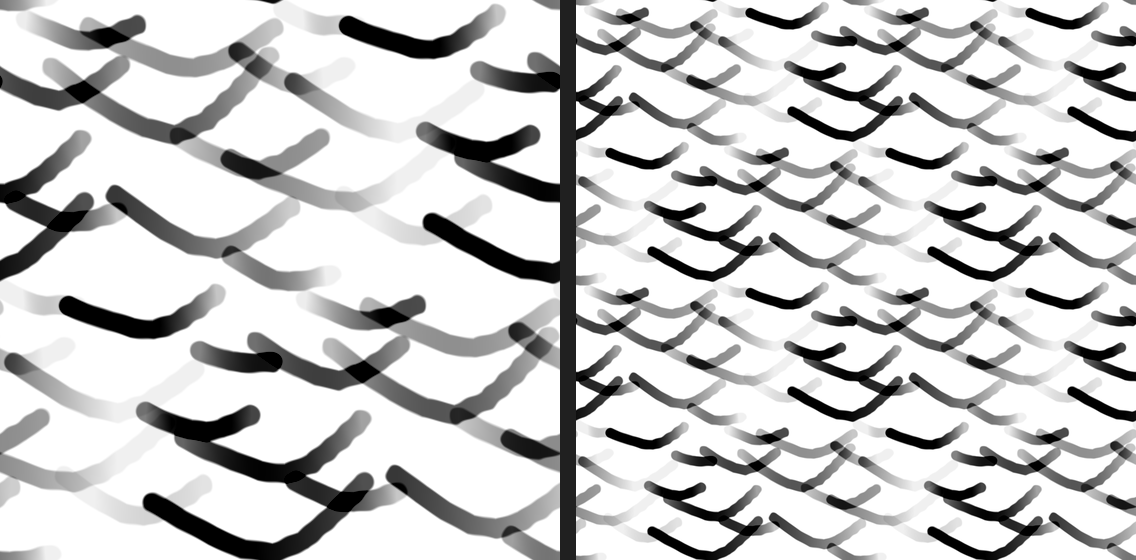
Left: one tile. Right: repeated 2 by 2.
This pattern is drawn by a three.js fragment shader. Its source:

```glsl
// Scattered sagging brush strokes with round ends and fading ink on white.
// Each stroke is a short chain of capsules; a half-drop lattice wraps them so
// the tile is seamless, and overlapping inks add up towards black.

#define STROKES 18          // strokes per half tile
#define SEGMENTS 7          // straight pieces per stroke
#define RADIUS 0.0172       // half thickness of the brush
#define SOFTNESS 0.0026     // half width of the edge blend
#define HALF_WIDTH vec2(0.062, 0.195)
#define JITTER vec2(0.10, 0.036)
#define LATTICE_STEP 0.4166667 // 7.5 / 18, fits the half drop
#define TILT 0.95           // ink change from end to end
#define ARCH 0.55           // extra ink in the middle
#define WOBBLE 0.0011
#define TAU 6.2831853

varying vec2 vUv;

float hash(float n) {
  return fract(sin(n * 12.9898 + 4.137) * 43758.547);
}

// Offset folded into the half-drop cell: half a tile up is half a tile across.
vec2 wrapHalfDrop(vec2 d) {
  d -= 0.5 * floor(d.y * 2.0 + 0.5);
  d.x -= floor(d.x + 0.5);
  return d;
}

float segmentDistance(vec2 p, vec2 a, vec2 b) {
  vec2 ab = b - a;
  float h = clamp(dot(p - a, ab) / dot(ab, ab), 0.0, 1.0);
  return length(p - a - ab * h);
}

// Point of a sagging curve, t from -1 to 1, with separate end heights.
vec2 sagPoint(float t, float halfWidth, vec2 rise) {
  float u = t - 0.12;
  float left = pow(max(-u - 0.08, 0.0) / 1.04, 1.35);
  float right = pow(max(u - 0.08, 0.0) / 0.80, 1.35);
  return vec2(halfWidth * t, rise.x * left + rise.y * right);
}

float sagDistance(vec2 p, float halfWidth, vec2 rise) {
  float dist = 1.0;
  vec2 a = sagPoint(-1.0, halfWidth, rise);
  for (int k = 1; k <= SEGMENTS; k++) {
    float t = 2.0 * float(k) / float(SEGMENTS) - 1.0;
    vec2 b = sagPoint(t, halfWidth, rise);
    dist = min(dist, segmentDistance(p, a, b));
    a = b;
  }
  return dist;
}

void main() {
  // Slight hand-drawn unevenness from wrapping sines.
  vec2 p = vUv + WOBBLE * sin(TAU * (vUv.yx * 17.0 + vUv * 23.0));

  float ink = 0.0;
  for (int i = 0; i < STROKES; i++) {
    float id = float(i);

    // Placement
    vec2 centre = vec2(id * LATTICE_STEP, 0.5 * id / float(STROKES));
    centre += JITTER * (vec2(hash(id), hash(id + 31.0)) - 0.5);
    vec2 d = wrapHalfDrop(p - centre);

    // Shape: short strokes lose their right-hand rise
    float halfWidth = mix(HALF_WIDTH.x, HALF_WIDTH.y, fract(id * 0.7549 + 0.2));
    vec2 rise = halfWidth * vec2(mix(0.25, 0.65, hash(id + 57.0)),
                                 mix(0.35, 0.75, hash(id + 83.0)));
    rise.y *= smoothstep(0.075, 0.11, halfWidth);
    float dist = sagDistance(d, halfWidth, rise);
    float cover = 1.0 - smoothstep(RADIUS - SOFTNESS, RADIUS + SOFTNESS, dist);

    // Ink fading along the stroke
    float t = clamp(d.x / halfWidth, -1.0, 1.0);
    float tone = mix(0.05, 1.05, fract(id * 0.5698 + 0.35));
    tone += TILT * (hash(id + 109.0) - 0.5) * t;
    tone += ARCH * hash(id + 131.0) * (0.33 - t * t);
    ink += cover * clamp(tone, 0.06, 1.0);
  }

  gl_FragColor = vec4(vec3(1.0 - min(ink, 1.0)), 1.0);
}
```
